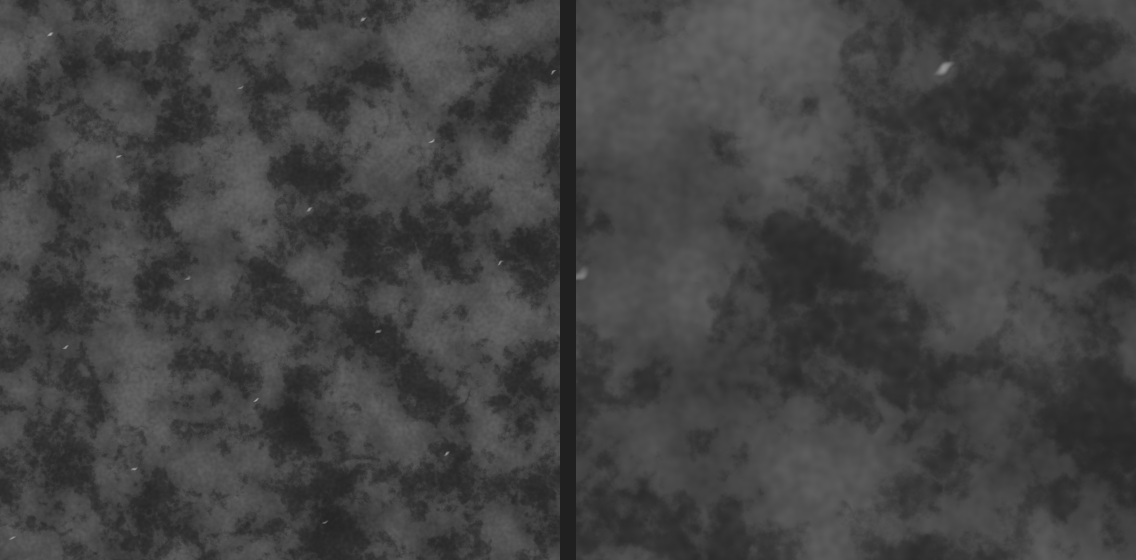
Left: the whole. Right: its middle third, enlarged.
Write a three.js fragment shader that draws this texture.

```glsl
// Dark mottled grey surface: layered gradient noise makes the soft clouds,
// warped cellular noise adds ragged dark blots, and a tilted grid holds
// small pale flecks over a fine grain.

varying vec2 vUv;

const float MID_GREY = 0.283;
const float TONE_LIMIT = 0.17;      // largest swing away from the mid grey
const float CLOUD_SCALE = 6.0;
const float CLOUD_STRENGTH = 0.165;
const float CLOUD_GAIN = 0.6;
const float BLOT_SCALE = 13.0;
const float BLOT_STRENGTH = 0.08;
const float BLOT_WARP = 0.9;
const float GRAIN_SCALE = 130.0;
const float GRAIN_STRENGTH = 0.035;
const float FLECK_TILT = 0.513;
const float FLECK_SPACING = 0.25;
const vec2 FLECK_OFFSET = vec2(0.155, 0.095);
const vec2 FLECK_RADIUS = vec2(0.0085, 0.0032);
const float FLECK_STRENGTH = 0.28;

vec2 hash2(vec2 p) {
  vec3 h = fract(p.xyx * vec3(0.1031, 0.1030, 0.0973));
  h += dot(h, h.yzx + 33.33);
  return fract((h.xx + h.yz) * h.zy);
}

mat2 spin(float angle) {
  float c = cos(angle), s = sin(angle);
  return mat2(c, -s, s, c);
}

// Slope of a random unit gradient at a lattice corner
float cornerSlope(vec2 cell, vec2 corner, vec2 f) {
  float angle = 6.2832 * hash2(cell + corner).x;
  return dot(vec2(cos(angle), sin(angle)), f - corner);
}

float gradientNoise(vec2 p) {
  vec2 cell = floor(p), f = fract(p);
  vec2 u = f * f * f * (f * (f * 6.0 - 15.0) + 10.0);
  float low = mix(cornerSlope(cell, vec2(0.0), f),
                  cornerSlope(cell, vec2(1.0, 0.0), f), u.x);
  float high = mix(cornerSlope(cell, vec2(0.0, 1.0), f),
                   cornerSlope(cell, vec2(1.0), f), u.x);
  return mix(low, high, u.y);
}

float layeredNoise(vec2 p) {
  float sum = 0.0, weight = 1.0;
  mat2 turn = spin(0.65);
  for (int i = 0; i < 6; i++) {
    sum += weight * gradientNoise(p);
    p = turn * p * 2.03 + 17.3;
    weight *= CLOUD_GAIN;
  }
  return sum;
}

// Distance to the nearest scattered point
float cellularNoise(vec2 p) {
  vec2 cell = floor(p), f = fract(p);
  float nearest = 2.0;
  for (int y = -1; y <= 1; y++) {
    for (int x = -1; x <= 1; x++) {
      vec2 neighbour = vec2(float(x), float(y));
      vec2 point = neighbour + hash2(cell + neighbour);
      nearest = min(nearest, length(point - f));
    }
  }
  return nearest;
}

float darkBlots(vec2 p, float clouds) {
  vec2 q = p * BLOT_SCALE;
  vec2 warp = vec2(layeredNoise(q * 1.3 + 41.0), layeredNoise(q * 1.3 + 83.0));
  float reach = cellularNoise(q + BLOT_WARP * warp + 60.0);
  return 1.0 - smoothstep(0.1, 0.52, reach + 0.6 * clouds);
}

float paleFlecks(vec2 p) {
  vec2 grid = spin(FLECK_TILT) * p / FLECK_SPACING - FLECK_OFFSET + 0.5;
  vec2 q = (fract(grid) - 0.5) * FLECK_SPACING;
  q.y += 0.004 * gradientNoise(p * 90.0);
  float fleck = 1.0 - smoothstep(0.1, 1.0, length(q / FLECK_RADIUS));
  return fleck * (0.7 + 0.6 * hash2(floor(grid) + 20.0).x);
}

void main() {
  // Clouds and blots
  float clouds = layeredNoise(vUv * CLOUD_SCALE + 7.0);
  float blots = darkBlots(vUv, clouds);
  float shift = CLOUD_STRENGTH * clouds - BLOT_STRENGTH * blots;

  // Grain, stronger away from the plain mid tone
  float roughness = 0.5 + smoothstep(0.0, 0.08, abs(shift));
  shift += GRAIN_STRENGTH * roughness * gradientNoise(vUv * GRAIN_SCALE);

  // Soft limit keeps the darkest and palest patches from clipping
  float swing = shift / TONE_LIMIT;
  float tone = MID_GREY + TONE_LIMIT * swing / sqrt(1.0 + swing * swing);

  tone += FLECK_STRENGTH * paleFlecks(vUv);
  gl_FragColor = vec4(vec3(tone), 1.0);
}
```
